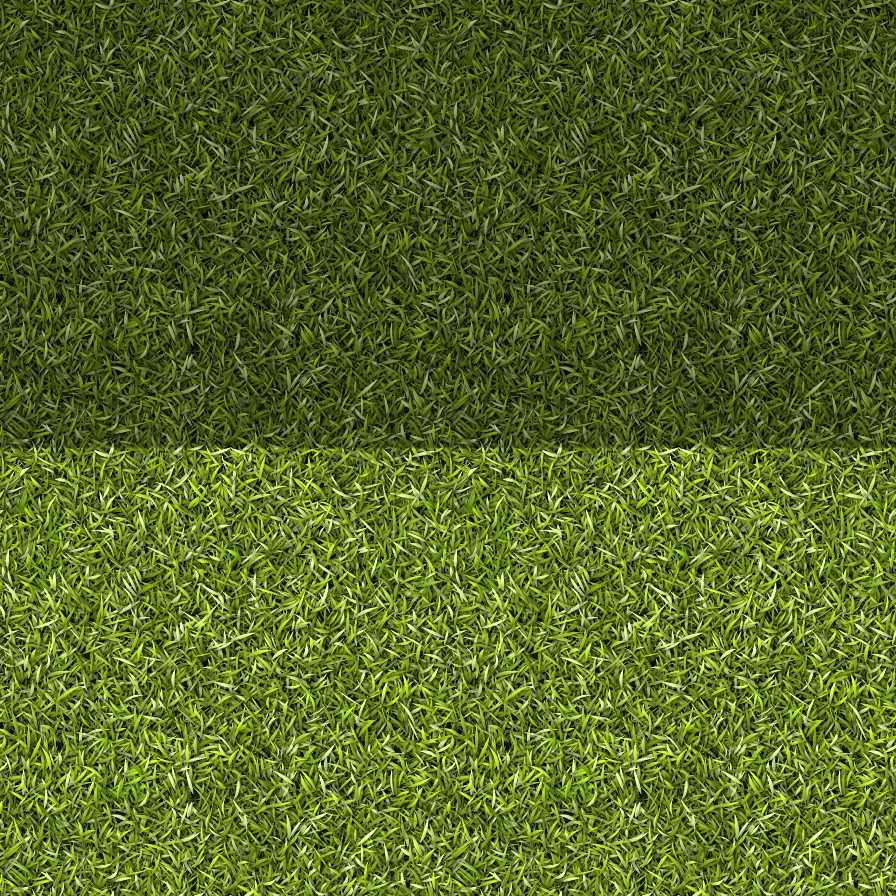
A three.js fragment shader for this texture:

```glsl
varying vec2 vUv;

const float TILES = 2.0;          // turf repeats across the canvas
const float CELLS = 26.0;         // blade cells across one tile
const int LAYERS = 20;
const float SHADE_EDGE = 0.5;
const float EDGE_SOFTNESS = 0.0015;
const float LEAN = 2.8;           // spread of blade angles
const float BEND = 0.16;
const float THIN = 0.045;         // blade half widths, in cells
const float THICK = 0.105;
const float CONTACT_SHADOW = 0.30;
const float PATCH_STRENGTH = 0.17;
const float GAIN = 1.16;
const vec3 SOIL = vec3(0.06, 0.09, 0.03);
const vec3 DEEP = vec3(0.35, 0.48, 0.09);
const vec3 FRESH = vec3(0.65, 0.80, 0.15);
const vec3 PALE = vec3(0.78, 0.87, 0.54);
const vec3 SHADE_TINT = vec3(0.63, 0.64, 0.63);

vec4 hash4(vec3 p) {
  vec4 q = fract(p.xyzx * vec4(0.1031, 0.1030, 0.0973, 0.1099));
  q += dot(q, q.wzxy + 33.33);
  return fract((q.xxyz + q.yzzw) * q.zywx);
}

float cornerSlope(vec2 cell, vec2 offset, float period) {
  float angle = 6.2832 * hash4(vec3(mod(cell, period), period + 7.0)).x;
  return dot(vec2(cos(angle), sin(angle)), offset);
}

// Gradient noise that wraps at the tile border
float gradientNoise(vec2 tile, float period) {
  vec2 p = tile * period;
  vec2 c = floor(p), f = fract(p);
  vec2 s = f * f * f * (f * (f * 6.0 - 15.0) + 10.0);
  vec2 e = vec2(1.0, 0.0);
  float low = mix(cornerSlope(c, f, period),
                  cornerSlope(c + e, f - e, period), s.x);
  float high = mix(cornerSlope(c + e.yx, f - e.yx, period),
                   cornerSlope(c + 1.0, f - 1.0, period), s.x);
  return mix(low, high, s.y);
}

// Paints one curved, tapered blade over the turf
vec3 paintBlade(vec3 turf, vec2 d, vec4 form, vec4 look, float depth, float aa) {
  float angle = 1.5708 + (form.z - 0.5) * LEAN;
  vec2 axis = vec2(cos(angle), sin(angle));
  float along = dot(d, axis) / mix(0.35, 0.90, form.w);
  float across = dot(d, vec2(-axis.y, axis.x))
               - (look.x - 0.5) * 2.0 * BEND * along * along;
  float girth = mix(THIN, THICK, look.y);
  float width = girth * max(0.0, 1.0 - along * along) * (1.0 - 0.3 * along);
  float ends = 1.0 - smoothstep(0.85, 1.0, abs(along));
  float body = ends * (1.0 - smoothstep(-aa, aa, abs(across) - width));
  float shadow = ends * (1.0 - smoothstep(0.0, girth * 2.8, abs(across + 0.06)));

  vec3 color = mix(DEEP, FRESH, look.z);
  color = mix(color, PALE, smoothstep(0.60, 0.95, look.w));
  color *= mix(0.76, 1.08, smoothstep(-1.0, 0.6, along));
  color *= 0.94 + 0.12 * smoothstep(-girth, girth, across);
  color *= mix(0.5, 1.05, depth);
  return mix(turf * (1.0 - CONTACT_SHADOW * shadow), color, body);
}

void main() {
  vec2 tile = vUv * TILES;
  float aa = 0.55 * fwidth(vUv.x) * TILES * CELLS;

  // Blades stacked from the soil upwards
  vec3 turf = SOIL;
  for (int i = 0; i < LAYERS; i++) {
    float layer = float(i);
    float depth = (layer + 1.0) / float(LAYERS);
    vec2 grid = tile * CELLS + layer * vec2(0.37, 0.71);
    vec2 home = floor(grid);
    for (int y = -1; y <= 1; y++) {
      for (int x = -1; x <= 1; x++) {
        vec2 cell = home + vec2(float(x), float(y));
        vec2 wrapped = mod(cell, CELLS);
        vec4 form = hash4(vec3(wrapped, layer + 1.0));
        vec4 look = hash4(vec3(wrapped, layer + 61.0));
        turf = paintBlade(turf, grid - cell - form.xy, form, look, depth, aa);
      }
    }
  }

  // Uneven growth: small tufts and one thin clump
  float growth = 0.4 * gradientNoise(tile, 5.0) + gradientNoise(tile, 14.0);
  vec2 clump = (fract(tile) - vec2(0.58, 0.25)) / vec2(0.10, 0.08);
  growth -= 0.5 * exp(-dot(clump, clump));
  turf *= GAIN * (1.0 + PATCH_STRENGTH * growth);

  // Shaded band above the edge
  float shade = smoothstep(-EDGE_SOFTNESS, EDGE_SOFTNESS, vUv.y - SHADE_EDGE);
  turf *= mix(vec3(1.0), SHADE_TINT, shade);
  gl_FragColor = vec4(clamp(turf, 0.0, 1.0), 1.0);
}
```
